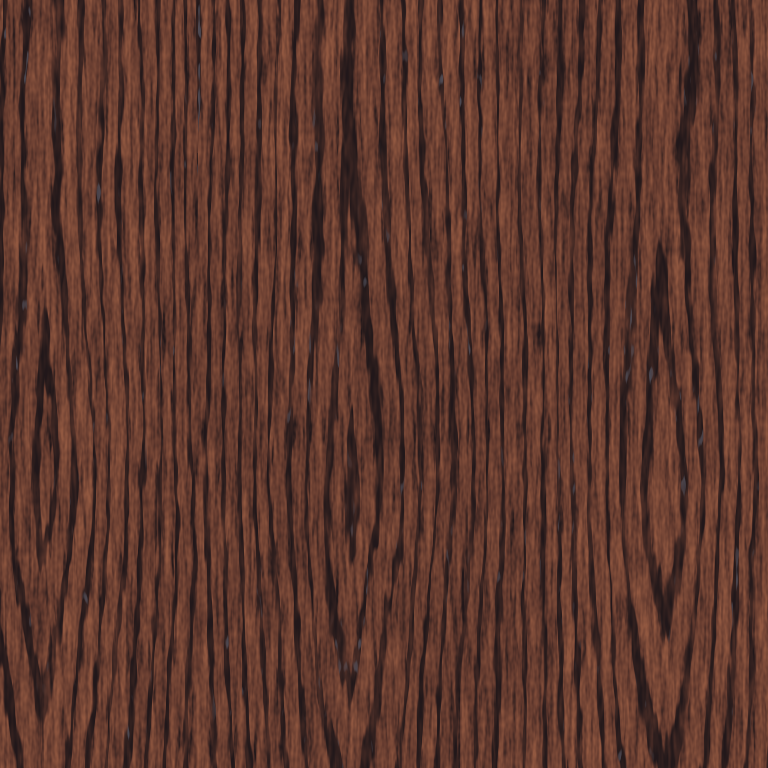
Give the GLSL for this texture, as a Shadertoy shader.

```glsl
// Dark stained veneer: three side by side leaves with pointed cathedral grain.
// A ring field is folded about each leaf axis; its whole levels are dark lines.
// Stretched gradient noise adds fibres, pores and pale flecks.

#define LEAF_PERIOD 0.405
#define LEAF_AXIS 0.46
#define RING_DENSITY 48.0
#define EYE_HEIGHT 0.35
#define LINE_HALF_WIDTH 0.115
#define BODY_TONE 0.65
#define FIBRE_CONTRAST 0.26
#define LINE_COLOR vec3(0.13, 0.092, 0.10)
#define WOOD_COLOR vec3(0.38, 0.222, 0.178)
#define LIGHT_COLOR vec3(0.57, 0.345, 0.252)
#define FLECK_COLOR vec3(0.36, 0.36, 0.41)

vec2 gradientAt(vec2 cell) {
    float angle = 6.2832 * fract(sin(dot(cell, vec2(127.1, 311.7))) * 43758.5);
    return vec2(cos(angle), sin(angle));
}

// Gradient noise, roughly -1 to 1
float gnoise(vec2 p) {
    vec2 i = floor(p), f = fract(p);
    vec2 u = f * f * f * (f * (f * 6.0 - 15.0) + 10.0);
    vec2 e = vec2(0.0, 1.0);
    float low = mix(dot(gradientAt(i), f),
                    dot(gradientAt(i + e.yx), f - e.yx), u.x);
    float high = mix(dot(gradientAt(i + e.xy), f - e.xy),
                     dot(gradientAt(i + e.yy), f - e.yy), u.x);
    return 1.4 * mix(low, high, u.y);
}

// Rise of the ring field along a leaf axis: steep below the eye, slow above
float axisRise(float y) {
    float d = y - EYE_HEIGHT;
    float below = 5.5 * (sqrt(d * d + 0.0036) - 0.06);
    float above = 0.85 * (1.0 - exp(-d * d / 0.05)) + 0.25 * d;
    return d < 0.0 ? below : above;
}

// Ring number at p; also returns the distance to the leaf axis
float ringField(vec2 p, out float axisDist) {
    float x = p.x + 0.010 * gnoise(p * vec2(4.0, 1.7) + 3.0)
                  + 0.003 * gnoise(p * vec2(12.0, 6.0) + 8.0);
    float leaf = floor((x - LEAF_AXIS) / LEAF_PERIOD + 0.5);
    axisDist = abs(x - LEAF_AXIS - leaf * LEAF_PERIOD);
    float rings = RING_DENSITY * axisDist - 1.25 * (1.0 - exp(-axisDist / 0.06));
    rings += (axisRise(p.y) + 0.32 * leaf) * exp(-axisDist / 0.12);
    // Uneven spacing, then ragged edges along the fibres
    rings += 0.32 * gnoise(p * vec2(9.0, 1.2) + 21.0);
    rings += 0.24 * gnoise(p * vec2(30.0, 2.6) + 5.0);
    rings += 0.12 * gnoise(p * vec2(170.0, 20.0));
    return rings;
}

void mainImage(out vec4 fragColor, in vec2 fragCoord) {
    vec2 p = fragCoord / iResolution.y;

    // Dark growth lines, wider near the leaf axis
    float axisDist;
    float rings = ringField(p, axisDist);
    float lineDist = abs(rings - floor(rings + 0.5));
    float width = LINE_HALF_WIDTH + 0.06 * gnoise(p * vec2(26.0, 3.0) + 40.0)
                + 0.05 * gnoise(p * vec2(90.0, 24.0) + 44.0)
                + 0.05 * exp(-axisDist / 0.035);
    float soft = max(0.05, 0.55 * RING_DENSITY / iResolution.y);
    float line = 1.0 - smoothstep(width - soft, width + soft, lineDist);
    float halo = 1.0 - smoothstep(0.1, 0.4, lineDist);
    float depth = 0.9 + 0.4 * gnoise(p * vec2(24.0, 5.0) + 60.0)
                + 0.4 * gnoise(p * vec2(150.0, 24.0) + 11.0);
    line *= clamp(depth, 0.2, 1.0);

    // Broad shading, fibres and short pores
    float tone = BODY_TONE;
    tone += 0.12 * gnoise(p * vec2(6.0, 0.9) + 70.0);
    tone += 0.10 * gnoise(p * vec2(50.0, 2.5) + 80.0);
    tone += FIBRE_CONTRAST * gnoise(p * vec2(140.0, 8.0) + 15.0);
    tone += FIBRE_CONTRAST * gnoise(p * vec2(250.0, 24.0) + 33.0);
    tone += 0.16 * gnoise(p * vec2(310.0, 110.0) + 0.37);
    float pores = smoothstep(0.15, 0.5, gnoise(p * vec2(190.0, 17.0) + 90.0));
    tone -= pores * (0.17 + 0.17 * halo) + 0.03 * halo;
    float lineTone = 0.05 + 0.12 * gnoise(p * vec2(220.0, 40.0) + 7.0);
    tone = clamp(mix(tone, lineTone, line), 0.0, 1.0);

    // Tone to colour, with pale flecks in some lines
    vec3 color = mix(LINE_COLOR, WOOD_COLOR, min(2.0 * tone, 1.0));
    color = mix(color, LIGHT_COLOR, max(2.0 * tone - 1.0, 0.0));
    float fleck = smoothstep(0.35, 0.65, gnoise(p * vec2(160.0, 34.0) + 50.0));
    fleck *= smoothstep(0.0, 0.4, gnoise(p * vec2(14.0, 5.0) + 25.0));
    color = mix(color, FLECK_COLOR, 0.7 * fleck * line);

    fragColor = vec4(color, 1.0);
}
```
